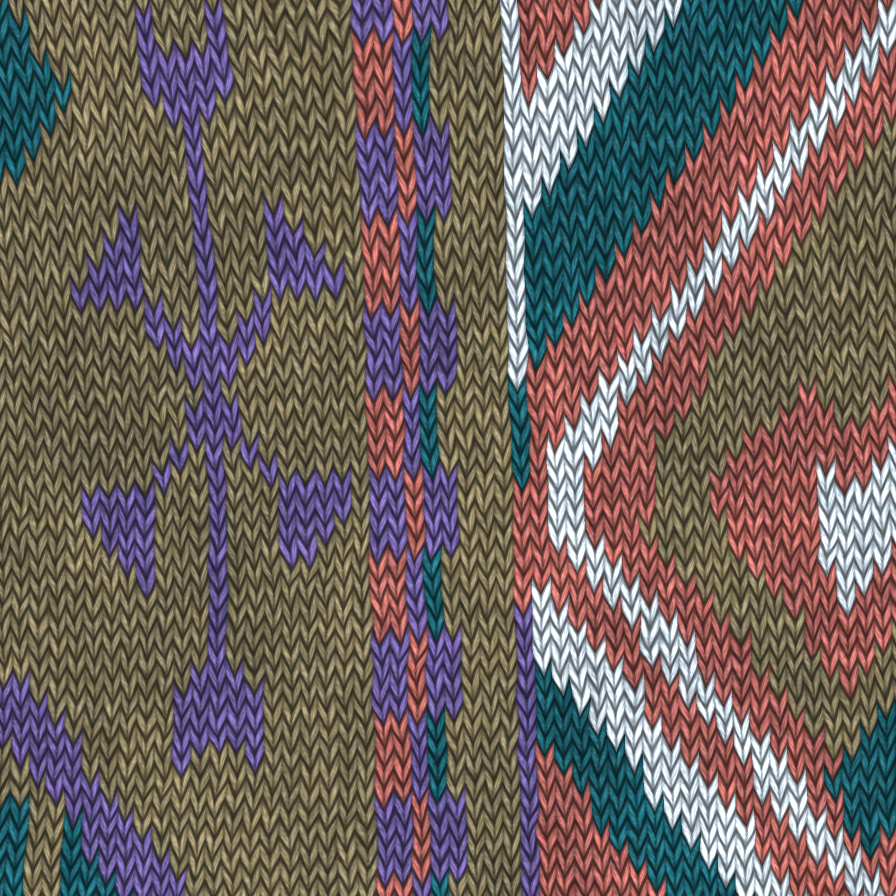
Reproduce this texture procedurally as a WebGL 2 fragment shader.

```glsl
#version 300 es
precision highp float;
// Knitted fabric: olive ground, purple arrow motif, checked band and nested diamonds.
uniform vec2 u_resolution;
out vec4 fragColor;

const vec3 OLIVE = vec3(.50, .43, .27);
const vec3 RED = vec3(.70, .35, .29);
const vec3 PURPLE = vec3(.40, .31, .54);
const vec3 TEAL = vec3(.07, .33, .35);
const vec3 WHITE = vec3(.86, .90, .92);
const vec2 STITCH = vec2(15.4, 17.5);

float hash(vec2 p) {
  vec3 h = fract(vec3(p.xyx) * .1031);
  h += dot(h, h.yzx + 33.33);
  return fract((h.x + h.y) * h.z);
}

float noise(vec2 p) {
  vec2 i = floor(p), f = fract(p);
  f *= f * (3. - 2. * f);
  return mix(mix(hash(i), hash(i + vec2(1, 0)), f.x),
             mix(hash(i + vec2(0, 1)), hash(i + 1.), f.x), f.y);
}

// Horizontal lean of the knitted columns, bowing more on the left
float lean(vec2 p) {
  float d = (p.y - 384.) / 384., k = smoothstep(180., 360., p.x);
  return mix(15., 9., k) * d - mix(17., 0., k) * d * d;
}

// Mirrored double arrow with four wings, plus the two left corners
vec3 arrowPanel(vec2 p) {
  float a = abs(p.x - lean(p) - 184.);
  float m = abs(p.y + .06 * (p.x - 184.) - 338.);
  bool spine = a < 7.5 && m < 240.;
  bool knot = a < 24. && m > 6. && m < 35.;
  bool branch = a < 62. && abs(m - 20. - (a - 10.) * 1.35) < 14.;
  bool wing = a > 61. && a < 114. && m > 76. && m < 154. - (a - 62.) * 1.1;
  bool head = a < min(46., (m - 226.) * 1.2) && m < (a > 27. ? 326. : 304.);
  if (spine || knot || branch || wing || head) return PURPLE;

  if (p.x < 70. - abs(p.y - 82.) * .9) return TEAL;
  float diagonal = p.x - 45. - .75 * (p.y - 650.);
  if (abs(diagonal) < 27. && p.y > 585.) return PURPLE;
  bool pillar = p.x < 20. || p.x > 55.;
  if (diagonal < 0. && p.y > 680. && pillar) return TEAL;
  return OLIVE;
}

// Alternating blocks, five stitches wide
vec3 checkedBand(float column, float row) {
  bool even = mod(row, 8.) < 4.;
  if (column < 2.) return even ? PURPLE : RED;
  if (column < 3.) return even ? RED : PURPLE;
  if (column < 4.) return even ? PURPLE : TEAL;
  return even ? PURPLE : OLIVE;
}

// Vertical seam that changes colour on the way down
vec3 seam(float y) {
  return y < 335. ? WHITE : y < 415. ? TEAL : y < 520. ? RED : PURPLE;
}

// Nested diamond stripes around a notched heart
vec3 diamondPanel(vec2 p) {
  float tip = 473. + max(.73 * (412. - p.y), .81 * (p.y - 433.));
  float s = p.x - max(490., tip);
  if (abs(s) < 17.) return WHITE;
  if (s < 0.) {
    if (p.y < 420.) return s > -86. ? RED : s > -182. ? TEAL : s > -265. ? WHITE : RED;
    return s > -58. ? RED : s > -113. ? WHITE : s > -176. ? TEAL : RED;
  }
  float corner = (p.x - 768.) * 1.1 + p.y - 605.;
  if (corner > 0. && s > 36.) return corner < 95. ? TEAL : RED;
  if (s < 65.) return RED;

  float d = abs(p.x - 728.);
  bool core = p.x > 702. && p.y > 425. - abs(p.x - 733.) * 1.2 && p.y < 515. - d * 1.3;
  if (core) return WHITE;
  bool heart = p.y > max(365. - d * 1.05, 420. - (p.x - 610.) * 1.19)
            && p.y < 592. - d * 1.3;
  return heart ? RED : OLIVE;
}

vec3 knit(vec2 p) {
  // Wobbly stitch grid, looser towards the top
  vec2 w = p + 4. * (vec2(noise(p / 23.), noise(p / 23. + 40.)) - .5);
  vec2 g = vec2(w.x - lean(w) - 315.,
                w.y + .06 * (w.x - 330.) + .1 * max(0., 265. - w.y) - 405.) / STITCH;
  float column = floor(g.x), fx = g.x - column;
  float arm = abs(fx - .5) * 2.;
  float r = g.y + (arm - .5) * .95;
  float row = floor(r), fr = r - row;

  // One colour per stitch, taken at its centre
  vec2 offset = vec2(.5 - fx, row + .5 - g.y) * STITCH;
  offset.y = (offset.y - .06 * offset.x) / (w.y < 265. ? .9 : 1.);
  vec2 centre = w + offset;
  centre.x += lean(centre) - lean(w);
  vec3 yarn = column < 0. ? arrowPanel(centre)
            : column < 5. ? checkedBand(column, row)
            : column < 8. ? OLIVE
            : column < 9. ? seam(centre.y) : diamondPanel(centre);

  // Rounded V strands, dark gaps, twisted plies and pale fuzz
  float body = smoothstep(0., .38, fr) * smoothstep(1., .68, fr);
  float side = smoothstep(0., .3, arm) * smoothstep(1.12, .65, arm);
  float ply = noise(vec2(g.x * 7. + row * 3.7, r * 8. + fx * 5.));
  float strand = body * (.35 + .65 * side);
  float light = (.39 + .66 * strand) * (.8 + .4 * ply);
  light *= .9 + .2 * hash(vec2(column, row) + 90.);
  light *= .92 + .16 * noise(p / 95. + 7.);
  float fuzz = noise(p * .55) * noise(p * .13 + 20.);
  vec3 haze = vec3(.005, .015, .025) + vec3(.04, .06, .085) * strand * (.4 + ply);
  return yarn * light + haze + vec3(.09, .09, .10) * fuzz * (.4 + body);
}

void main() {
  // Canvas is 768 units wide; y is measured downward from the top
  vec3 sum = vec3(0);
  for (int i = 0; i < 4; i++) {
    vec2 jitter = vec2(i & 1, i >> 1) * .5 - .25;
    vec2 uv = (gl_FragCoord.xy + jitter) / u_resolution;
    sum += knit(vec2(uv.x, 1. - uv.y) * 768.);
  }
  fragColor = vec4(sum / 4., 1);
}
```
